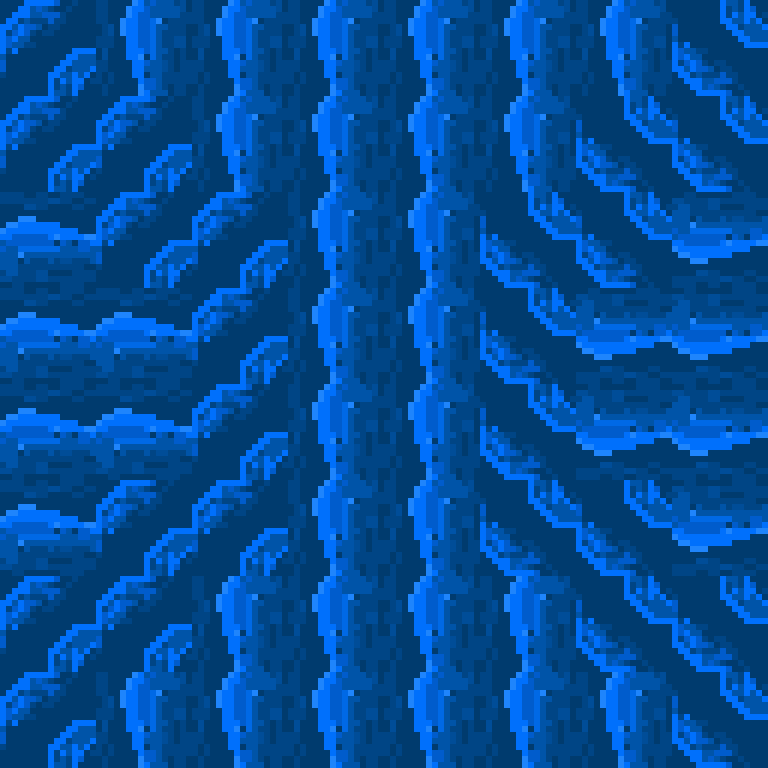
Write a Shadertoy shader that draws this pattern.

```glsl
// Blocky blue waves: tiles of scalloped crests that bend from upright to slanted to level.
const float TILES = 8.0;        // tiles across the canvas
const float CELLS = 16.0;       // square cells across a tile
const float CREST = 4.0;        // foremost position of a crest, in cells
const float SLANT_TAIL = 12.0;  // rear edge of a slanted crest
const float TAIL = 11.3;        // rear edge of a straight crest

const vec3 DEEP   = vec3(0.00, 0.23, 0.43);
const vec3 MURK   = vec3(0.00, 0.27, 0.52);
const vec3 SHADE  = vec3(0.00, 0.33, 0.66);
const vec3 BODY   = vec3(0.00, 0.36, 0.80);
const vec3 GLEAM  = vec3(0.00, 0.41, 0.90);
const vec3 BRIGHT = vec3(0.00, 0.44, 0.99);
const vec3 FOAM   = vec3(0.12, 0.52, 0.99);

float hash(vec2 p) {
    return fract(sin(dot(p, vec2(127.1, 311.7))) * 4375.85);
}

bool isCell(vec2 cell, float x, float y) {
    return distance(cell, vec2(x, y)) < 0.5;
}

// Streaked water between straight crests
vec3 water(vec2 cell) {
    float streak = hash(vec2(cell.x, floor(cell.y / 2.0)) + 3.0);
    if (cell.x > 2.5 && cell.x < 8.0) return DEEP;
    if (streak > 0.88) return mix(MURK, SHADE, 0.55);
    float murkShare = cell.x > 10.0 && cell.x < 14.5 ? 0.75 : 0.5;
    return streak < murkShare ? MURK : DEEP;
}

// Straight crest: cell.x runs across it, cell.y along it
vec3 straightCrest(vec2 cell) {
    float across = cell.x + 0.5;
    float along = cell.y + 0.5;
    float a = along - 4.5;
    float edge = CREST + (a < 0.0 ? 0.14 * a * a : 0.29 * a);
    float grain = hash(cell);
    float jitter = grain - 0.5;

    if (across < edge) return water(cell);
    if (isCell(cell, 8.0, 9.0) || isCell(cell, 8.0, 12.0)) return DEEP;
    if (isCell(cell, 10.0, 3.0) || isCell(cell, 7.0, 9.0)) return FOAM;
    if (across < edge + 1.0 && (along < 6.0 || along > 14.0)) return FOAM;
    if (across < 4.7 + 0.55 * edge) return BRIGHT;
    if (cell.x == 9.0 && along > 3.0 && along < 10.0) return GLEAM;
    if (across < 9.4 + jitter) return grain > 0.8 ? SHADE : BODY;
    float tail = TAIL + jitter * 1.6 + (along < 3.0 ? 2.0 : 0.0);
    if (across < tail) return SHADE;
    return water(cell);
}

// Slanted crest: two scalloped strokes cross each tile
vec3 slantedCrest(vec2 cell) {
    float across = mod(cell.x + cell.y + 1.0, CELLS);
    float along = mod(cell.x - cell.y + 8.0, CELLS) - 8.0;
    float edge = CREST + 3.2 * along * along / 64.0;
    float grain = hash(cell + 17.0);
    float tail = SLANT_TAIL + 1.6 * (grain - 0.5) + 0.08 * along;

    if (across < edge || across > tail + 1.5) return DEEP;
    if (across > tail) return grain > 0.5 ? MURK : DEEP;
    if (across < edge + 2.0) return BRIGHT;
    if (grain > 0.88) return MURK;
    if (grain > 0.72) return BRIGHT;
    if (grain > 0.48) return BODY;
    return SHADE;
}

// Colour of one cell, counted from the lower left
vec3 cellColor(vec2 index) {
    vec2 tile = floor(index / CELLS);
    vec2 cell = index - tile * CELLS;
    vec2 fromCentre = abs(tile + 0.5 - TILES * 0.5);
    float fromTop = CELLS - 1.0 - cell.y;
    bool leftHalf = tile.x < TILES * 0.5;
    float rise = leftHalf ? fromTop : cell.y;

    if (fromCentre.x < 1.0 || fromCentre.x < fromCentre.y - 0.5)
        return straightCrest(vec2(cell.x, fromTop));
    if (fromCentre.x > fromCentre.y + 1.5)
        return straightCrest(vec2(rise, cell.x));
    return slantedCrest(vec2(cell.x, rise));
}

void mainImage(out vec4 fragColor, in vec2 fragCoord) {
    float pixel = TILES * CELLS / iResolution.y;
    vec2 p = fragCoord * pixel - 0.5;
    vec2 base = floor(p);

    // Blend neighbouring cells over one pixel to smooth their edges
    vec2 w = clamp((p - base - 0.5) / pixel + 0.5, 0.0, 1.0);
    vec3 low = mix(cellColor(base), cellColor(base + vec2(1.0, 0.0)), w.x);
    vec3 high = mix(cellColor(base + vec2(0.0, 1.0)), cellColor(base + 1.0), w.x);
    fragColor = vec4(mix(low, high, w.y), 1.0);
}
```
